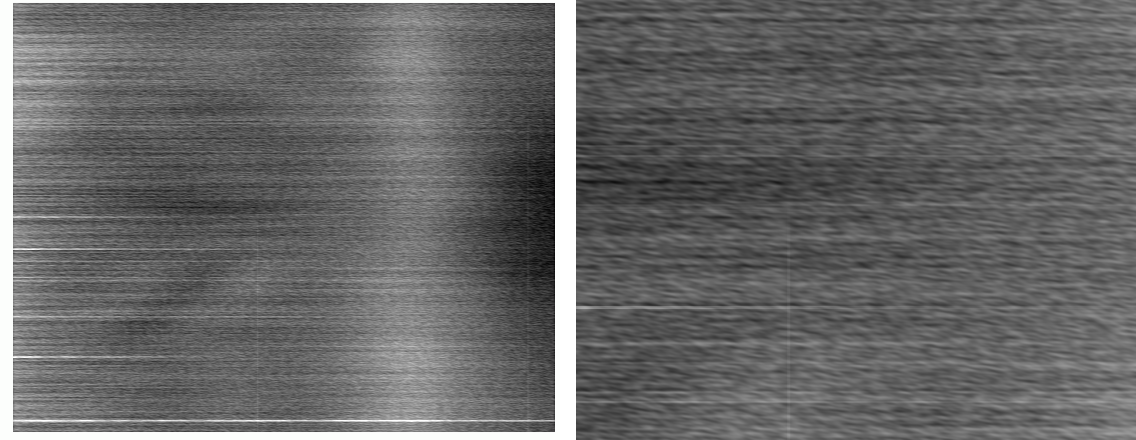
Left, the full canvas; right, a detail of the centre.
Give the GLSL for this texture, as a Shadertoy shader.

```glsl
#define PAPER vec3(0.99, 0.995, 0.99)
#define BASE_TONE 0.386
#define GRAIN_CELLS vec2(82.0, 293.0)
#define GRAIN_SHEAR 0.618
#define GRAIN_GAIN 0.145
#define ROW_CELLS 237.0
#define ROW_GAIN 0.15
#define FAINT_ROWS 134.0
#define LINE_HALF_WIDTH 0.0008
#define PANEL_MIN vec2(0.0234, 0.0180)
#define PANEL_MAX vec2(0.9910, 0.9934)

float hash(vec2 cell) {
    vec3 q = fract(cell.xyx * vec3(0.1031, 0.1030, 0.0973));
    q += dot(q, q.yzx + 33.33);
    return fract((q.x + q.y) * q.z);
}

float corner(vec2 cell, vec2 offset) {
    float angle = 6.2832 * hash(cell);
    return dot(vec2(cos(angle), sin(angle)), offset);
}

float gradientNoise(vec2 p) {
    vec2 i = floor(p), f = p - i;
    vec2 s = f * f * f * (f * (f * 6.0 - 15.0) + 10.0);
    vec2 e = vec2(1.0, 0.0);
    float low = mix(corner(i, f), corner(i + e, f - e), s.x);
    float high = mix(corner(i + e.yx, f - e.yx), corner(i + 1.0, f - 1.0), s.x);
    return mix(low, high, s.y);
}

// Noise whose cells slide sideways from row to row, so no columns line up
float shearedNoise(vec2 p) {
    return gradientNoise(vec2(p.x + GRAIN_SHEAR * p.y, p.y));
}

float blob(vec2 p, vec2 center, vec2 radius) {
    vec2 d = (p - center) / radius;
    return exp(-dot(d, d));
}

float stroke(float d, float halfWidth, float px) {
    return 1.0 - smoothstep(halfWidth, halfWidth + px, abs(d));
}

// Broad light and shadow across the panel
float shading(vec2 uv) {
    float tone = BASE_TONE;
    float column = exp(-pow(abs(uv.x - 0.73) / 0.09, 2.0));
    tone += 0.15 * exp(-(uv.x - PANEL_MIN.x) / 0.065);
    tone += 0.135 * column * (1.0 - 0.35 * exp(-pow(abs(uv.y - 0.5) / 0.16, 2.0)));
    tone -= 0.08 * smoothstep(0.84, 1.0, uv.x);
    tone -= 0.22 * blob(uv, vec2(1.0, 0.51), vec2(0.16, 0.26));
    tone -= 0.07 * blob(uv, vec2(0.34, 0.60), vec2(0.25, 0.20));
    tone -= 0.06 * blob(uv, vec2(0.40, 0.525), vec2(0.20, 0.025));
    tone -= 0.05 * blob(uv, vec2(0.30, 1.0), vec2(0.40, 0.05));
    tone += 0.09 * blob(uv, vec2(0.07, 0.78), vec2(0.10, 0.11));
    tone += 0.06 * blob(uv, vec2(0.20, 0.87), vec2(0.30, 0.06));
    tone += 0.06 * blob(uv, vec2(0.77, 0.14), vec2(0.16, 0.20));
    tone += 0.05 * blob(uv, vec2(0.45, 0.36), vec2(0.06, 0.04));
    // Slanted shadow
    vec2 d = uv - vec2(0.30, 0.31);
    vec2 along = vec2(0.72, 0.69);
    vec2 slanted = vec2(dot(d, along), dot(d, vec2(-along.y, along.x)));
    tone -= 0.07 * blob(slanted, vec2(0.0), vec2(0.18, 0.04));
    return tone + 0.06 * gradientNoise(uv * vec2(6.0, 9.0) + 3.7);
}

// Short horizontal grain and long row streaks
float streaks(vec2 uv) {
    float grain = shearedNoise(uv * GRAIN_CELLS + 0.37);
    grain += 0.65 * shearedNoise(uv * GRAIN_CELLS * vec2(2.1, 1.13) + 71.3);
    float rows = gradientNoise(vec2(uv.x * 1.3 + 0.5, uv.y * ROW_CELLS + 19.2));
    rows += 0.6 * gradientNoise(vec2(uv.x * 4.7 + 2.3, uv.y * ROW_CELLS * 0.83 + 47.6));
    rows += 0.5 * gradientNoise(vec2(uv.x * 1.1 + 8.4, uv.y * 46.0));
    return GRAIN_GAIN * grain + ROW_GAIN * mix(1.2, 0.4, uv.x) * rows;
}

// Sparse pale rows that fade to the right
float faintLines(vec2 uv, float px) {
    float row = floor(uv.y * FAINT_ROWS);
    float d = (fract(uv.y * FAINT_ROWS) - 0.5) / FAINT_ROWS;
    float present = step(0.83, hash(vec2(row, 5.0)));
    float reach = mix(0.2, 0.9, hash(vec2(row, 9.0)));
    float strength = mix(0.04, 0.16, hash(vec2(row, 14.0)));
    return present * strength * exp(-uv.x / reach) * stroke(d, 0.0004, px);
}

// Bright scan lines: height, strength, reach
float brightLines(vec2 uv, float px) {
    vec3 lines[4] = vec3[4](vec3(0.5066, 0.34, 0.27), vec3(0.4337, 0.66, 0.30),
                            vec3(0.1882, 0.50, 0.24), vec3(0.0439, 0.62, 2.2));
    float glow = 0.0;
    for (int k = 0; k < 4; k++) {
        float fade = exp(-pow(uv.x / lines[k].z, 1.5));
        float dash = 0.88 + 0.5 * gradientNoise(vec2(uv.x * 32.0, float(k) + 0.5));
        glow += lines[k].y * fade * dash * stroke(uv.y - lines[k].x, LINE_HALF_WIDTH, px);
    }
    return glow;
}

void mainImage(out vec4 fragColor, in vec2 fragCoord) {
    vec2 uv = fragCoord / iResolution.xy;
    vec2 px = 1.0 / iResolution.xy;

    float tone = shading(uv) + streaks(uv);
    tone += faintLines(uv, px.y) + brightLines(uv, px.y);

    // Faint vertical seams
    tone += 0.04 * stroke(uv.x - 0.460, 0.0006, px.x) * (1.0 - smoothstep(0.45, 0.53, uv.y));
    tone += 0.035 * stroke(uv.x - 0.943, 0.0015, px.x) * (1.0 - smoothstep(0.65, 0.80, uv.y));

    // Panel on paper
    vec2 inside = min(uv - PANEL_MIN, PANEL_MAX - uv);
    tone -= 0.08 * (1.0 - smoothstep(0.0, 0.004, min(inside.x, inside.y)));
    vec2 cover = smoothstep(-0.5 * px, 0.5 * px, inside);
    vec3 color = mix(PAPER, vec3(clamp(tone, 0.03, 1.0)), cover.x * cover.y);
    fragColor = vec4(color, 1.0);
}
```
